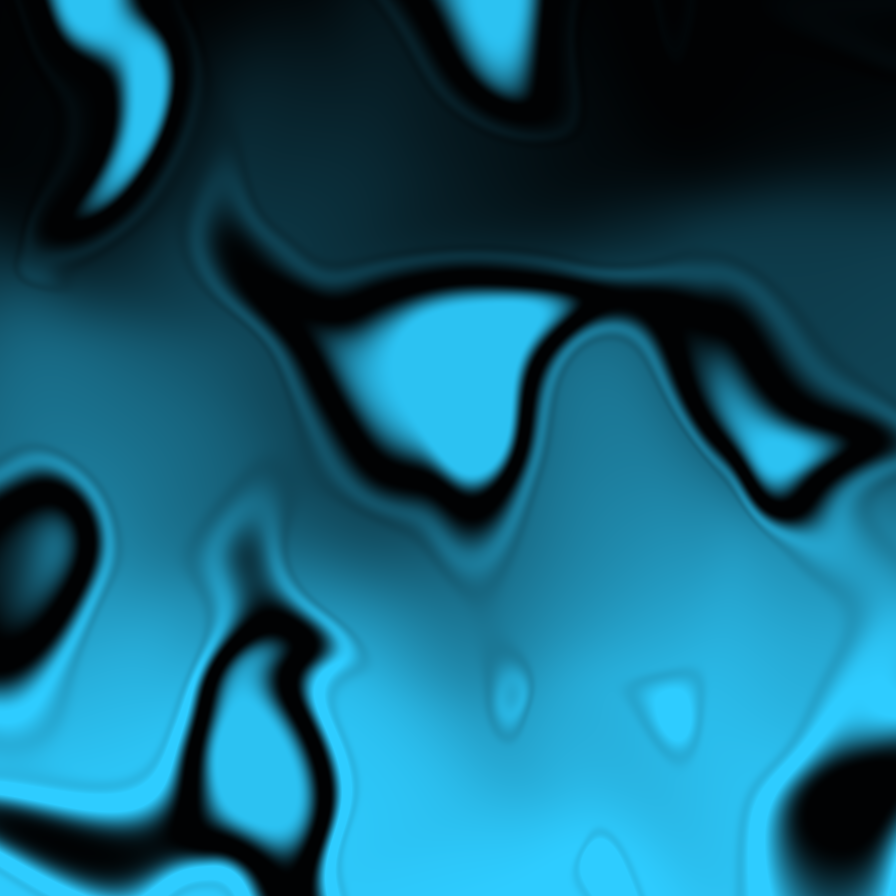
This background is drawn by a three.js fragment shader. Its source:

```glsl
// Liquid blue folds: a glow rising from the lower edge into black, cut by
// smooth dark creases with bright cores. Gradient noise is bent twice by
// flow fields, then its height is toned into rim, crease and core.
varying vec2 vUv;

const vec3 GLOW = vec3(0.18, 0.80, 1.0);
const vec3 INK = vec3(0.002, 0.006, 0.010);

float hash(vec2 cell) {
  vec3 h = fract(cell.xyx * vec3(0.1031, 0.1030, 0.0973));
  h += dot(h, h.yzx + 33.33);
  return fract((h.x + h.y) * h.z);
}

// Slope of a randomly turned plane through one lattice corner
float corner(vec2 cell, vec2 offset) {
  float angle = 6.28318 * hash(cell);
  return dot(vec2(cos(angle), sin(angle)), offset);
}

float noise(vec2 p) {
  vec2 i = floor(p);
  vec2 f = p - i;
  vec2 w = f * f * f * (f * (f * 6.0 - 15.0) + 10.0);
  vec2 e = vec2(1.0, 0.0);
  float low = mix(corner(i, f), corner(i + e, f - e), w.x);
  float high = mix(corner(i + e.yx, f - e.yx), corner(i + 1.0, f - 1.0), w.x);
  return mix(low, high, w.y);
}

vec2 flow(vec2 p) {
  return vec2(noise(p), noise(p + vec2(37.2, 17.6)));
}

vec2 bend(vec2 p, float frequency, float strength, float seed) {
  return p + strength * flow(p * frequency + seed);
}

float bump(float x, float centre, float width) {
  float d = (x - centre) / width;
  return exp(-d * d);
}

// Vertical light with broad, slow variations
float ambient(vec2 p) {
  float height = p.y + 0.22 * noise(p * 3.1 + 51.0);
  return 1.0 - smoothstep(-0.06, 1.04, height);
}

// Height of the folds turned into brightness
float foldTone(float light, float height) {
  float rim = bump(height, 0.15, 0.035) - 0.5 * bump(height, 0.08, 0.03);
  float crease = smoothstep(0.17, 0.29, height);
  float core = smoothstep(0.35, 0.48, height);
  float tone = light + rim * (0.02 + 0.14 * light);
  return mix(tone * (1.0 - crease), 0.95, core);
}

void main() {
  vec2 p = bend(vUv, 3.0, 0.16, 12.0);
  p = bend(p, 5.5, 0.06, 29.0);
  float folds = noise(p * vec2(4.8, 4.3) + 73.0);
  float tone = clamp(foldTone(ambient(p), folds), 0.0, 1.0);
  gl_FragColor = vec4(mix(INK, GLOW, tone), 1.0);
}
```
